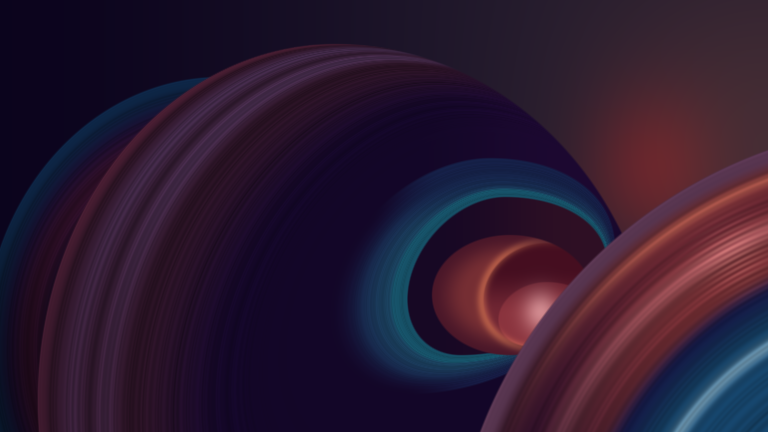
A Shadertoy shader for this background:

```glsl
// Distance ratio to a leaning oval (1 on its rim); r = left, right, vertical radius
float oval(vec2 p, vec2 c, vec3 r, float lean) {
    vec2 q = p - c;
    q.x -= lean * q.y;
    return length(q / vec2(q.x < 0.0 ? r.x : r.y, r.z));
}

// Antialiased inside of a rim
float cover(float d) {
    float e = fwidth(d) + 1e-4;
    return 1.0 - smoothstep(1.0 - e, 1.0 + e, d);
}

// Soft bump around a centre
float bump(float x, float c, float w) {
    float k = (x - c) / w;
    return exp(-k * k);
}

// Layered sines for brushed grooves, about -1 to 1
float grooves(float x) {
    return 0.4 * sin(x * 43.0 + 2.0 * sin(x * 17.0))
         + 0.35 * sin(x * 117.0 + 3.0 * sin(x * 31.0))
         + 0.25 * sin(x * 263.0 + 2.0 * sin(x * 71.0));
}

// Rim ratio of the nested shell at depth t
float shellRim(vec2 p, float t) {
    float s = pow(t, 1.45);
    vec2 c = vec2(mix(0.775, 1.042, t), mix(0.074, 0.361, s));
    vec3 r = vec3(mix(vec2(0.688, 0.752), vec2(0.266, 0.370), t), mix(0.824, 0.273, s));
    return oval(p, c, r, 0.34 * t);
}

vec3 backdrop(vec2 p) {
    vec3 col = mix(vec3(0.045, 0.015, 0.115), vec3(0.135, 0.105, 0.175), smoothstep(0.0, 1.45, p.x));
    col += vec3(0.13, 0.07, 0.03) * exp(-5.0 * dot(p - vec2(1.78, 0.66), p - vec2(1.78, 0.66)));
    vec2 g = (p - vec2(1.51, 0.61)) / vec2(0.15, 0.18);
    return col + vec3(0.19, 0.0, -0.02) * exp(-dot(g, g));
}

vec3 rearShell(vec2 p, float d) {
    float depth = 1.0 - d;
    vec3 col = mix(vec3(0.05, 0.14, 0.26), vec3(0.07, 0.04, 0.16), smoothstep(0.02, 0.13, depth));
    col += vec3(0.12, 0.02, 0.0) * bump(depth, 0.2, 0.07);
    col *= mix(0.65, 1.0, smoothstep(0.1, 0.7, p.y));
    return col * (1.0 + 0.18 * grooves(depth * 1.6));
}

vec3 frontShell(vec2 p, float t) {
    vec3 col = mix(vec3(0.17, 0.075, 0.145), vec3(0.075, 0.025, 0.155), smoothstep(0.3, 0.68, t));
    float lit = mix(0.55, 1.0, smoothstep(0.1, 0.75, p.y)) * (1.0 - smoothstep(0.9, 1.3, p.x));
    col += vec3(0.09, 0.09, 0.14) * lit * bump(t, 0.23, 0.045);
    col += vec3(0.06, 0.07, 0.11) * lit * bump(t, 0.12, 0.045);
    col += vec3(0.10, 0.035, 0.04) * lit * bump(t, 0.01, 0.03);
    // Violet sheen toward the right shoulder
    col = mix(col, vec3(0.12, 0.035, 0.20), 0.75 * smoothstep(0.95, 1.3, p.x) * smoothstep(0.3, 0.6, p.y));
    float fine = 1.0 - smoothstep(0.006, 0.025, fwidth(t));
    return col * (1.0 + 0.22 * fine * grooves(t * 1.7) * (1.0 - smoothstep(0.5, 0.9, t)));
}

vec3 core(vec2 p, float d) {
    vec3 col = mix(vec3(0.46, 0.18, 0.20), vec3(0.29, 0.09, 0.16), smoothstep(0.55, 1.0, d));
    float cup = oval(p, vec2(1.25, 0.317), vec3(0.13, 0.17, 0.12), 0.1);
    vec3 bowl = mix(vec3(0.44, 0.15, 0.20), vec3(0.27, 0.055, 0.125), smoothstep(0.27, 0.38, p.y));
    col = mix(col, bowl, cover(cup));
    col += vec3(0.22, 0.16, 0.07) * bump(cup, 1.03, 0.09) * smoothstep(1.36, 1.15, p.x);
    // Nested lips and the pale spot at the throat
    float lip = oval(p, vec2(1.25, 0.272), vec3(0.095, 0.12, 0.075), 0.2);
    col += vec3(0.10, 0.05, 0.04) * cover(lip);
    float spot = length((p - vec2(1.252, 0.278)) / vec2(0.04, 0.048));
    return col + vec3(0.28, 0.34, 0.32) * exp(-spot * spot);
}

vec3 disc(vec2 p, float r) {
    float depth = 1.111 - r;
    float lit = smoothstep(1.1, 1.75, p.x + 0.35 * p.y);
    vec3 col = mix(vec3(0.22, 0.09, 0.16), vec3(0.43, 0.17, 0.19), lit);
    col = mix(vec3(0.33, 0.20, 0.30), col, smoothstep(0.02, 0.06, depth));
    col += vec3(0.24, 0.16, 0.10) * lit * bump(depth, 0.065, 0.012);
    col += vec3(0.16, 0.13, 0.13) * (0.35 + 0.65 * lit) * bump(depth, 0.175, 0.025);
    col -= vec3(0.07, 0.04, 0.02) * bump(depth, 0.115, 0.03);
    // Blue inner face with a pale arc
    vec3 blue = mix(vec3(0.07, 0.08, 0.24), vec3(0.08, 0.25, 0.39), smoothstep(0.29, 0.39, depth));
    col = mix(col, blue, smoothstep(0.255, 0.31, depth));
    col += vec3(0.32, 0.31, 0.27) * bump(depth, 0.412, 0.016);
    // Grooves and short glints around the turn
    float angle = atan(p.y + 0.394, p.x - 2.15);
    float glint = bump(angle, 2.08, 0.09) * bump(depth, 0.19, 0.07);
    col += vec3(0.20, 0.15, 0.13) * glint * (0.5 + 0.5 * sin(depth * 520.0 + 12.0 * angle));
    return col * (1.0 + 0.16 * grooves(depth * 1.5));
}

void mainImage(out vec4 fragColor, in vec2 fragCoord) {
    vec2 p = fragCoord / iResolution.y;
    vec3 col = backdrop(p);

    float rear = oval(p, vec2(0.51, 0.19), vec3(0.55, 0.55, 0.632), 0.0);
    col = mix(col, rearShell(p, rear), cover(rear));

    // Bisect for the nested rim through this point
    float low = 0.0, high = 1.0;
    for (int i = 0; i < 14; i++) {
        float mid = 0.5 * (low + high);
        if (shellRim(p, mid) < 1.0) low = mid; else high = mid;
    }
    col = mix(col, frontShell(p, low), cover(shellRim(p, 0.0)));

    // Teal collar, shaded between its outer rim and the hollow
    float collar = shellRim(p, 1.0);
    float hollow = oval(p, vec2(1.118, 0.361), vec3(0.167, 0.282, 0.183), 0.28);
    float w = clamp((hollow - 1.0) / max(hollow - collar, 1e-3), 0.0, 1.0);
    vec3 teal = mix(vec3(0.10, 0.25, 0.36), vec3(0.085, 0.105, 0.26), smoothstep(0.3, 0.95, w));
    teal = mix(teal, vec3(0.08, 0.13, 0.28), 0.7 * smoothstep(0.45, 0.6, p.y) * smoothstep(0.25, 0.45, w));
    teal = mix(vec3(0.085, 0.31, 0.395), teal, smoothstep(0.27, 0.33, w));
    teal *= 1.0 + 0.08 * grooves(w * 0.7);
    float soft = mix(1.0 - smoothstep(0.65, 1.0, w), 1.0, smoothstep(0.95, 1.15, p.x + 0.2 * p.y));
    col = mix(col, teal, cover(collar) * soft);

    vec3 shade = mix(vec3(0.09, 0.03, 0.14), vec3(0.18, 0.06, 0.14), smoothstep(1.0, 1.35, p.x));
    col = mix(col, shade, cover(hollow));
    float ball = oval(p, vec2(1.18, 0.317), vec3(0.18, 0.19, 0.139), 0.0);
    col = mix(col, core(p, ball), cover(ball));

    float r = length(p - vec2(2.15, -0.394));
    col = mix(col, disc(p, r), cover(r / 1.111));
    fragColor = vec4(clamp(col, 0.0, 1.0), 1.0);
}
```
